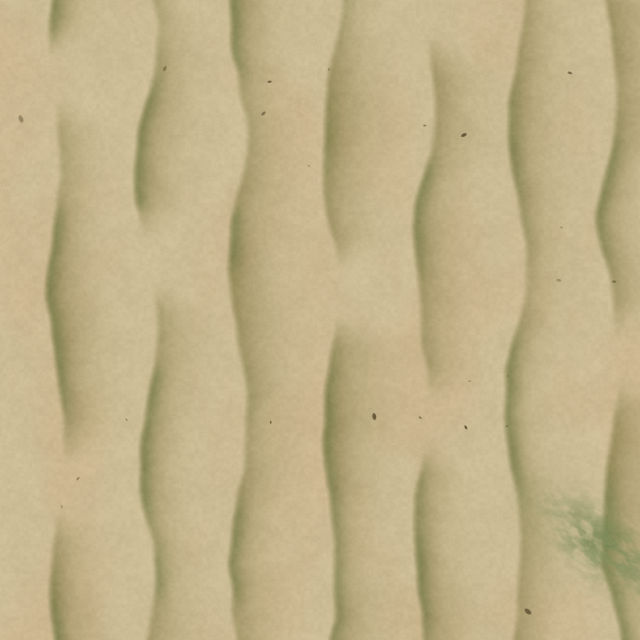
Reproduce this texture procedurally as a three.js fragment shader.

```glsl
// Wind-rippled sand: seven wavering upright ridges, each with a crisp left edge
// and a shadow fading to the right. Noise varies the strength, breaks the ridges
// and adds green algae, grain and small debris.
varying vec2 vUv;

const int RIDGES = 7;
const float FIRST_X = 0.084;
const float SPACING = 0.1445;
const float SWAY = 0.013;          // sideways meander of a ridge
const float SWAY_PERIOD = 0.44;
const float EDGE_SOFT = 0.007;
const float SHADE_WIDTH = 0.045;
const float LEE_WIDTH = 0.017;     // narrow green line under the edge
const float GRAIN = 0.045;
const float SPECK_CELLS = 13.0;
const float SPECK_CHANCE = 0.16;
const float TAU = 6.28318;

const vec3 SAND = vec3(0.80, 0.74, 0.59);
const vec3 ROSY_SAND = vec3(0.80, 0.70, 0.55);
const vec3 SHADOW = vec3(0.58, 0.53, 0.33);
const vec3 LEE_GREEN = vec3(0.45, 0.48, 0.29);
const vec3 ALGAE = vec3(0.48, 0.54, 0.35);
const vec3 DEBRIS = vec3(0.34, 0.29, 0.17);

float hash(vec2 p) {
  vec3 q = fract(vec3(p.xyx) * 0.1031);
  q += dot(q, q.yzx + 33.33);
  return fract((q.x + q.y) * q.z);
}

float noise(vec2 p) {
  vec2 i = floor(p);
  vec2 f = fract(p);
  f = f * f * (3.0 - 2.0 * f);
  float low = mix(hash(i), hash(i + vec2(1.0, 0.0)), f.x);
  float high = mix(hash(i + vec2(0.0, 1.0)), hash(i + 1.0), f.x);
  return mix(low, high, f.y);
}

float fbm(vec2 p) {
  return 0.55 * noise(p) + 0.3 * noise(p * 2.1 + 7.0) + 0.15 * noise(p * 4.3 + 19.0);
}

// Returns broad shadow in x and green lee line in y for one ridge.
vec2 ridge(vec2 p, float k) {
  // Meander: neighbouring ridges sway out of step.
  float start = 0.08 + 0.19 * mod(k, 2.0) + 0.02 * k;
  float bulge = cos(TAU * (p.y - start) / SWAY_PERIOD);
  float wobble = noise(vec2(p.y * 9.0, k * 5.7 + 2.0)) - 0.5;
  float ripple = noise(vec2(p.y * 26.0, k * 3.1 + 40.0)) - 0.5;
  float edge = FIRST_X + SPACING * k - SWAY * bulge + 0.018 * wobble + 0.006 * ripple;
  float d = p.x - edge;

  // Breaks: two in three ridges taper away around a gap.
  float t = p.y - 0.42 - 0.18 * sin(2.85 * k - 1.5);
  float gap = smoothstep(0.02, 0.10, min(abs(t), abs(t - 0.64)));
  float whole = mix(gap, 1.0, step(1.5, mod(k, 3.0)));

  float vary = noise(vec2(p.y * 6.0, k * 8.3 + 11.0));
  float strength = whole * (0.46 + 0.34 * vary + 0.14 * bulge);
  float width = SHADE_WIDTH * (0.45 + 0.55 * whole) * (0.75 + 0.5 * vary);
  float front = smoothstep(-EDGE_SOFT, EDGE_SOFT, d);
  float behind = max(d, 0.0);
  float shade = strength * front * exp(-pow(behind / width, 1.4));
  float patchy = smoothstep(0.3, 0.75, noise(vec2(p.y * 11.0, k * 4.9 + 3.0)) + 0.22 * bulge);
  float lee = whole * front * exp(-pow(behind / LEE_WIDTH, 2.0)) * (0.12 + 0.5 * patchy);
  return vec2(shade, lee);
}

// Scattered flecks, one possible fleck per cell.
float specks(vec2 p) {
  vec2 cell = floor(p * SPECK_CELLS);
  vec2 spot = 0.25 + 0.5 * vec2(hash(cell + 3.0), hash(cell + 17.0));
  vec2 q = (fract(p * SPECK_CELLS) - spot) / SPECK_CELLS;
  float a = TAU * hash(cell + 29.0);
  q = vec2(cos(a) * q.x + sin(a) * q.y, cos(a) * q.y - sin(a) * q.x);
  float size = mix(0.002, 0.007, pow(hash(cell + 41.0), 3.0));
  float dist = length(q * vec2(1.0, 1.8)) - size;
  float present = step(hash(cell + 53.0), SPECK_CHANCE);
  return present * (1.0 - smoothstep(-0.002, 0.002, dist)) * (0.3 + 0.6 * hash(cell + 61.0));
}

void main() {
  vec2 p = vUv;

  // Sand with soft rosy patches.
  vec3 color = mix(SAND, ROSY_SAND, 0.55 * smoothstep(0.4, 0.75, fbm(p * vec2(9.0, 5.0) + 4.0)));

  // Ridge shadows and lee lines.
  vec2 relief = vec2(0.0);
  for (int i = 0; i < RIDGES; i++) {
    relief = max(relief, ridge(p, float(i)));
  }
  float mottle = 0.85 + 0.3 * fbm(p * 24.0);
  color = mix(color, SHADOW, clamp(relief.x * mottle, 0.0, 1.0));
  color = mix(color, LEE_GREEN, clamp(relief.y * mottle, 0.0, 1.0));

  // Fibrous algae across the lower right corner.
  vec2 q = p - vec2(0.945, 0.145);
  vec2 along = vec2(0.8 * q.x - 0.6 * q.y, 0.6 * q.x + 0.8 * q.y);
  float body = exp(-dot(along * vec2(10.0, 22.0), along * vec2(10.0, 22.0)));
  float fibre = smoothstep(0.25, 0.7, fbm(along * vec2(45.0, 90.0) + 30.0));
  color = mix(color, ALGAE, body * (0.2 + 0.7 * fibre));

  // Grain and debris.
  float grain = 0.55 * noise(p * 150.0) + 0.45 * noise(p * 330.0 + 9.0) - 0.5;
  color += GRAIN * grain + 0.03 * (fbm(p * 30.0 + 50.0) - 0.5);
  color = mix(color, DEBRIS, specks(p));

  gl_FragColor = vec4(color, 1.0);
}
```
